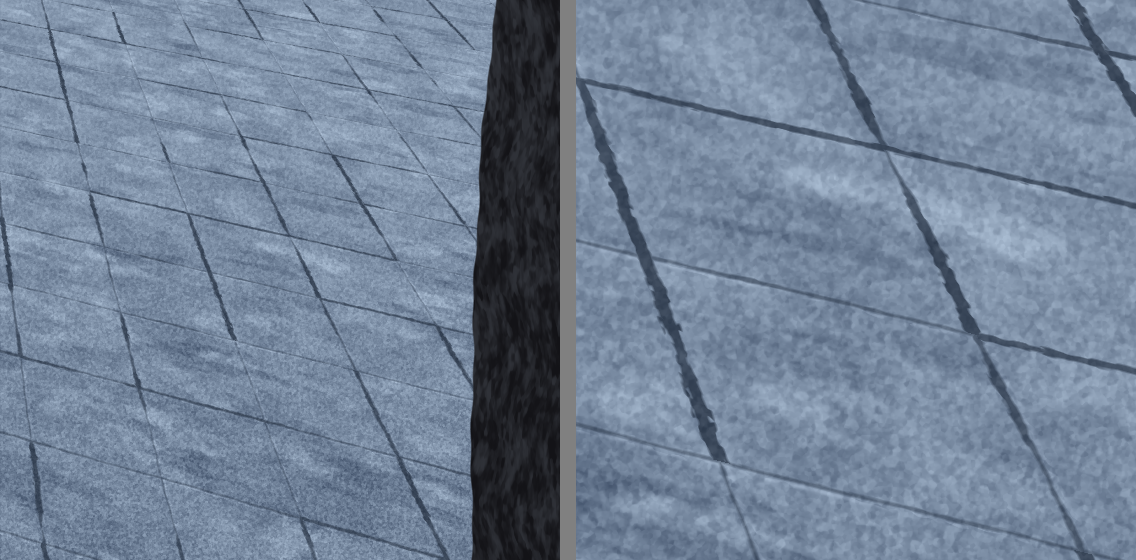
Left: the whole. Right: its middle third, enlarged.
A Shadertoy shader for this texture:

```glsl
// A worn blue-grey stone pavement seen in perspective, with a dark trunk on the right.
// A homography maps the canvas to slab units; slabs repeat by floor and fract.
// Blended cellular noise gives the stains, grain, uneven joints and bark.

#define STONE vec3(0.485, 0.555, 0.645)
#define STONE_SPREAD vec3(0.070, 0.072, 0.070)
#define JOINT vec3(0.20, 0.25, 0.32)
#define BARK_DARK vec3(0.075, 0.075, 0.09)
#define BARK_LIGHT vec3(0.185, 0.195, 0.22)
#define COLUMN_WIDTH vec2(0.005, 0.024)
#define ROW_WIDTH vec2(0.009, 0.019)
#define GRAIN_SCALE 240.0
#define STAIN_SCALE vec2(2.4, 3.4)

// Slab (column, row) to canvas, with y measured down from the top.
const mat3 SLAB_TO_CANVAS = mat3(
    0.1897, 0.0353, -0.0243,
    0.0137, 0.0780, -0.0787,
    0.0195, 0.5078, 1.0);

vec3 hash3(vec2 cell) {
    vec3 h = fract(cell.xyx * vec3(0.1031, 0.1030, 0.0973));
    h += dot(h, h.yxz + 33.33);
    return fract((h.xxy + h.yzz) * h.zyx);
}

// Cellular noise: random cell values blended by distance to the cell points.
float cellNoise(vec2 p) {
    vec2 cell = floor(p), f = p - cell;
    float sum = 0.0, weights = 0.0;
    for (int y = -1; y <= 1; y++) {
        for (int x = -1; x <= 1; x++) {
            vec2 offset = vec2(x, y);
            vec3 h = hash3(cell + offset);
            vec2 d = offset + h.xy - f;
            float w = exp(-7.0 * dot(d, d));
            sum += w * h.z;
            weights += w;
        }
    }
    return sum / weights;
}

float layeredNoise(vec2 p) {
    float sum = 0.0, amplitude = 0.53;
    for (int i = 0; i < 4; i++) {
        sum += amplitude * cellNoise(p);
        p = mat2(1.7, 0.9, -0.9, 1.7) * p + 17.3;
        amplitude *= 0.5;
    }
    return sum;
}

// Coverage of the nearest joint (x) and of the pale chipped lip beside it (y).
vec2 joint(float across, float along, float seed, vec2 widths) {
    float line = floor(across + 0.5);
    float aa = fwidth(across);
    float wobble = 0.004 * sin(along * 5.0 + line * 4.1)
                 + 0.002 * sin(along * 23.0 + line * 2.3);
    float d = across - line + wobble;
    float opening = hash3(vec2(line + seed, floor(along))).x;
    float wear = cellNoise(vec2(line * 7.0 + seed, along * 2.6));
    float heavy = smoothstep(0.35, 0.8, 0.5 * opening + 0.5 * wear);
    float rough = cellNoise(vec2(along * 26.0, across * 45.0) + seed);
    float w = mix(widths.x, widths.y, heavy) * (0.6 + 0.8 * rough);
    float soft = aa + 0.005;
    float cover = clamp((w - abs(d)) / soft + 0.5, 0.0, 1.0) * min(1.0, 2.0 * w / aa);
    float lip = exp(-pow((d - w - 0.012) / 0.011, 2.0)) * (1.0 - 0.7 * heavy);
    return vec2(cover * mix(0.6, 1.0, heavy), lip * smoothstep(0.3, 0.7, rough));
}

vec3 pavement(vec2 p) {
    vec3 ground = inverse(SLAB_TO_CANVAS) * vec3(p.x, 1.0 - p.y, 1.0);
    vec2 slab = ground.xy / ground.z;

    // Cloudy stains, pale scuffs and rare dark smears lying on the ground.
    float stain = layeredNoise(slab * STAIN_SCALE + 40.0);
    float scuff = layeredNoise(slab * vec2(2.3, 3.3) + 91.0);
    float smear = layeredNoise(slab * vec2(1.3, 4.2) + 63.0);
    float tone = 2.2 * (stain - 0.5) + 1.2 * (p.y - 0.5) - 0.05;
    tone += 0.35 * (hash3(floor(slab) + 50.0).z - 0.5);
    tone += 1.1 * smoothstep(0.58, 0.8, scuff);
    tone -= 1.0 * smoothstep(0.62, 0.8, smear);

    // Gritty grain, stronger close to the viewer.
    float grain = cellNoise(p * GRAIN_SCALE) + 0.6 * cellNoise(p * GRAIN_SCALE * 1.9) - 0.8;
    tone += grain * mix(2.1, 1.0, p.y);
    vec3 color = STONE + STONE_SPREAD * tone;

    // Broken joints between columns, finer and steadier ones between rows.
    vec2 columns = joint(slab.x, slab.y, 31.0, COLUMN_WIDTH);
    vec2 rows = joint(slab.y, slab.x, 77.0, ROW_WIDTH);
    color += 0.075 * max(columns.y, rows.y);
    float gap = max(columns.x, 0.9 * rows.x);
    return mix(color, JOINT + 0.06 * grain, gap * 0.92);
}

vec3 bark(vec2 p) {
    float bend = 0.010 * sin(p.y * 13.0) + 0.004 * sin(p.y * 31.0 + p.x * 20.0);
    float ridges = layeredNoise(vec2((p.x + bend) * 60.0, p.y * 20.0));
    float fibres = cellNoise(vec2((p.x + bend) * 190.0, p.y * 65.0));
    float tone = 0.65 * ridges + 0.35 * fibres + 0.12 * (p.y - 0.5);
    return mix(BARK_DARK, BARK_LIGHT, smoothstep(0.2, 0.85, tone));
}

void mainImage(out vec4 fragColor, in vec2 fragCoord) {
    vec2 p = fragCoord / iResolution.xy;

    // The trunk's edge leans right toward the top and is slightly lumpy.
    float edge = 0.842 + 0.045 * p.y * p.y * p.y;
    edge += 0.002 * sin(p.y * 23.0) + 0.0012 * sin(p.y * 71.0);
    float aa = max(0.0015, 1.0 / iResolution.x);
    float trunk = smoothstep(-aa, aa, p.x - edge);

    vec3 color = mix(pavement(p), bark(p), trunk);
    fragColor = vec4(clamp(color, 0.0, 1.0), 1.0);
}
```
